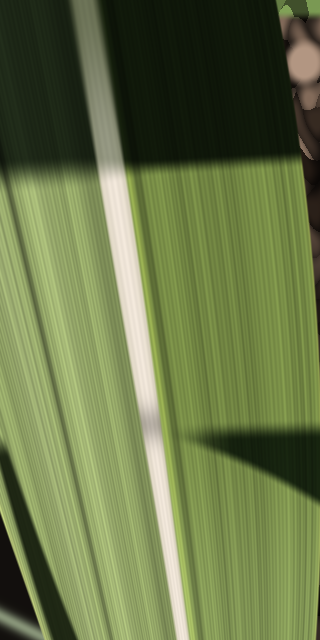
Give the GLSL for this texture, as a Shadertoy shader.

```glsl
// Broad green leaf blade with a pale slanted midrib, fine veins and two cast shadows.

float hash(float n) { return fract(sin(n * 127.1) * 4375.5); }

vec2 hash2(vec2 p) {
    return fract(sin(vec2(dot(p, vec2(127.1, 311.7)), dot(p, vec2(269.5, 183.3)))) * 4375.5);
}

float noise1(float x) {
    float i = floor(x);
    return mix(hash(i), hash(i + 1.0), smoothstep(0.0, 1.0, x - i));
}

// Cellular noise: x = distance to nearest seed, y = that cell's random value
vec2 cells(vec2 p) {
    vec2 best = vec2(9.0, 0.0);
    for (int j = -1; j <= 1; j++)
        for (int i = -1; i <= 1; i++) {
            vec2 cell = floor(p) + vec2(i, j);
            vec2 seed = hash2(cell);
            float d = length(cell + seed - p);
            if (d < best.x) best = vec2(d, seed.x);
        }
    return best;
}

float band(float x, float center, float width) {
    float d = (x - center) / width;
    return exp(-d * d);
}

float below(float x, float edge, float soft) {
    return 1.0 - smoothstep(edge - soft, edge + soft, x);
}

// Leaf outlines, with t running from the top (0) to the bottom (1)
float ribCenter(float t) { return 0.262 + 0.33 * t - 0.02 * t * t; }
float ribHalfWidth(float t) { return 0.042 - 0.023 * smoothstep(0.25, 1.1, t); }
float rightEdge(float t) { return 0.862 + 0.39 * t - 0.265 * t * t; }
float leftEdge(float t) { return (t - 0.8) * 0.7; }

// Layered stripes along the blade coordinate s
float veins(float s, float t) {
    float broad = noise1(s * 15.0 + 40.0) - 0.5;
    float medium = noise1(s * 48.0 + 90.0 + 0.3 * sin(t * 5.0)) - 0.5;
    float fine = sin(s * 290.0 + 2.0 * sin(s * 21.0));
    return 0.10 * broad + 0.12 * medium + 0.035 * fine;
}

vec3 ground(vec2 p) {
    vec2 c = cells(p * vec2(13.0, 18.0) + 0.35 * sin(p.yx * 43.0));
    vec3 litter = mix(vec3(0.10, 0.07, 0.05), vec3(0.64, 0.53, 0.45), c.y);
    litter *= 1.1 - 0.75 * smoothstep(0.15, 0.8, c.x);
    litter = mix(litter, vec3(0.70, 0.59, 0.51),
                 below(length((p - vec2(0.95, 0.098)) / vec2(0.06, 0.035)), 0.9, 0.3));
    litter = mix(litter, vec3(0.40, 0.50, 0.27) * (0.6 + c.y), below(p.y, 0.025, 0.008));
    litter *= 1.0 - 0.55 * smoothstep(0.34, 0.46, p.y);
    // Shaded corner with a pale blade beneath the leaf
    vec3 corner = mix(vec3(0.07, 0.06, 0.05), vec3(0.53, 0.58, 0.47),
                      band(p.y, 0.962 + 0.25 * p.x, 0.013));
    return mix(litter, corner, below(p.x, 0.5, 0.01));
}

vec3 blade(float x, float t) {
    float offset = x - ribCenter(t);
    float right = smoothstep(-0.01, 0.01, offset);
    float span = offset > 0.0 ? rightEdge(t) - ribCenter(t) : 0.60 - 0.24 * t;
    float s = offset / span;
    vec3 rightTone = mix(vec3(0.46, 0.54, 0.27), vec3(0.52, 0.60, 0.34), smoothstep(0.6, 1.0, t));
    vec3 col = mix(vec3(0.56, 0.63, 0.39), rightTone, right);
    col *= 1.0 + 1.6 * veins(s, t);

    // Lengthwise creases and lighter ridges
    float left = 1.0 - right;
    col *= 1.0 - 0.48 * left * band(s, -0.625, 0.025) * (1.0 - 0.45 * t);
    col += vec3(0.09, 0.09, 0.08) * left * (band(s, -0.78, 0.10) + 0.7 * band(s, -0.48, 0.09));
    col *= 1.0 - 0.20 * band(abs(s), 0.13, 0.035);
    col += vec3(0.09, 0.09, 0.02) * right * band(offset, ribHalfWidth(t) + 0.012, 0.009);
    col += vec3(0.10, 0.08, 0.03) * band(x, rightEdge(t), 0.007);

    // Underside fold at the lower left, and its sunlit rim
    float down = t - 0.716;
    float foldCenter = 0.013 + 0.6 * down + 0.25 * down * down;
    float foldWidth = 0.020 + 0.07 * max(down, 0.0);
    float fold = below(abs(x - foldCenter), foldWidth, 0.009) * smoothstep(-0.04, 0.0, down);
    col = mix(col, vec3(0.08, 0.11, 0.05), 0.92 * fold);
    return col + vec3(0.13, 0.11, 0.06) * band(x, leftEdge(t), 0.012);
}

vec3 midrib(float offset, float t) {
    float across = offset / ribHalfWidth(t);
    vec3 col = vec3(0.94, 0.90, 0.85) - vec3(0.10, 0.09, 0.12) * across * across;
    col *= 1.0 + 0.02 * sin(across * 14.0);
    return col * (1.0 - 0.24 * band(t, 0.663, 0.028));
}

float topShadow(float x, float t) {
    float soft = mix(0.028, 0.014, smoothstep(0.2, 0.5, x));
    return below(t, 0.277 - 0.03 * x, soft);
}

float wedgeShadow(float x, float t) {
    float reach = max(x - 0.53, 0.0);
    float upper = smoothstep(-0.018, 0.014, t - 0.677 + 0.012 * reach);
    float lower = below(t, 0.682 + 0.13 * reach + 0.20 * reach * reach, 0.010);
    return upper * lower * smoothstep(0.50, 0.74, x);
}

void mainImage(out vec4 fragColor, in vec2 fragCoord) {
    vec2 uv = fragCoord / iResolution.xy;
    float x = uv.x, t = 1.0 - uv.y;
    float offset = x - ribCenter(t);
    float shade = topShadow(x, t);

    // Shaded leaf: slightly brighter left of the midrib
    vec3 leaf = blade(x, t);
    vec3 shadeTint = mix(vec3(0.19, 0.23, 0.21), vec3(0.13, 0.17, 0.14), smoothstep(-0.1, 0.1, offset));
    leaf *= mix(vec3(1.0), shadeTint, shade);
    leaf *= mix(vec3(1.0), vec3(0.18, 0.24, 0.20), wedgeShadow(x, t));

    // Midrib, softer toward the top
    float ribSoft = mix(0.018, 0.005, smoothstep(0.0, 0.35, t));
    vec3 ribTint = mix(vec3(0.45, 0.50, 0.40), vec3(0.62, 0.66, 0.60), smoothstep(0.0, 0.24, t));
    vec3 rib = midrib(offset, t) * mix(vec3(1.0), ribTint, shade);
    leaf = mix(leaf, rib, below(abs(offset), ribHalfWidth(t), ribSoft));

    float inside = below(x, rightEdge(t), 0.004) * smoothstep(-0.004, 0.004, x - leftEdge(t));
    vec3 col = mix(ground(vec2(x, t)), leaf, inside);
    fragColor = vec4(clamp(col, 0.0, 1.0), 1.0);
}
```
